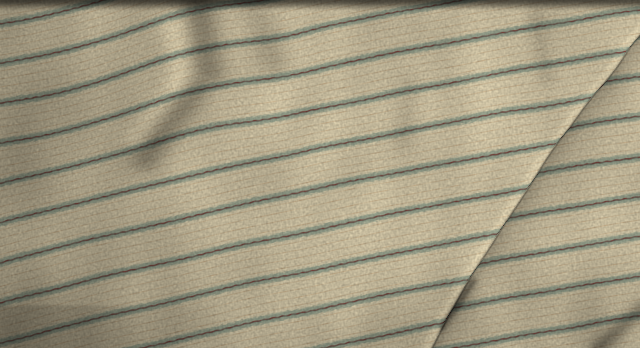
A Shadertoy shader for this texture:

```glsl
// Draped striped cotton: curved teal and red stripes, faint tan pinstripes, a diagonal fold and soft creases.

// Lengths are fractions of the canvas height.
const float STRIPE_PERIOD = 0.115;
const float STRIPE_PHASE  = 0.36;
const float STRIPE_SLOPE  = 0.258;
const float STRIPE_BEND   = 0.0272;
const float TEAL_HALF     = 0.0120;
const float RED_HALF      = 0.0014;
const float PIN_HALF      = 0.0011;
const float PINS          = 5.0;     // divisions of each stripe period
const float FOLD_SHIFT    = 0.039;   // stripe offset beyond the fold
const float WEAVE_FREQ    = 170.0;
const float WEAVE_AMOUNT  = 0.12;

const vec3 CLOTH = vec3(0.80, 0.755, 0.635);
const vec3 TEAL  = vec3(0.53, 0.585, 0.515);
const vec3 RED   = vec3(0.46, 0.19, 0.17);
const vec3 SLATE = vec3(0.31, 0.35, 0.31);
const vec3 TAN   = vec3(0.68, 0.55, 0.40);

vec2 hashGradient(vec2 cell) {
    vec3 q = fract(cell.xyx * vec3(0.1031, 0.1030, 0.0973));
    q += dot(q, q.yzx + 33.33);
    return 2.0 * fract((q.xx + q.yz) * q.zy) - 1.0;
}

float gradientNoise(vec2 p) {
    vec2 i = floor(p), f = fract(p);
    vec2 u = f * f * f * (f * (f * 6.0 - 15.0) + 10.0);
    vec2 e = vec2(0.0, 1.0);
    float low  = mix(dot(hashGradient(i), f),
                     dot(hashGradient(i + e.yx), f - e.yx), u.x);
    float high = mix(dot(hashGradient(i + e.xy), f - e.xy),
                     dot(hashGradient(i + e.yy), f - e.yy), u.x);
    return mix(low, high, u.y);
}

// Soft ridge or hollow around a segment
float crease(vec2 p, vec2 a, vec2 b, float width) {
    vec2 ab = b - a;
    float t = clamp(dot(p - a, ab) / dot(ab, ab), 0.0, 1.0);
    float d = length(p - a - ab * t) / width;
    return exp(-d * d);
}

float band(float d, float halfWidth, float blur) {
    return 1.0 - smoothstep(halfWidth - blur, halfWidth + blur, abs(d));
}

// Signed distance to the diagonal fold, positive on its right
float foldDistance(vec2 p) {
    float foldX = 1.241 + 0.668 * p.y - 0.16 * p.y * (0.892 - p.y);
    foldX += 0.010 * gradientNoise(vec2(p.y * 9.0, 3.5));
    return (p.x - foldX) * 0.83;
}

// Height across the stripes, constant along each stripe
float stripeCoord(vec2 p, float beyondFold) {
    float rise = STRIPE_SLOPE * p.x - STRIPE_BEND * p.x * p.x;
    float ripple = 0.013 * sin((p.x - 0.38) * 8.0) * smoothstep(0.42, 0.68, p.y)
                 * (1.0 - smoothstep(0.65, 0.95, p.x));
    float wobble = 0.006 * gradientNoise(p * 5.0);
    return p.y - rise - ripple - wobble - FOLD_SHIFT * beyondFold - STRIPE_PHASE;
}

vec3 stripes(vec2 p, float v, float px) {
    float d = (fract(v / STRIPE_PERIOD + 0.5) - 0.5) * STRIPE_PERIOD;

    // Pinstripes, skipping the place of the wide stripe
    float pinStep = STRIPE_PERIOD / PINS;
    float pin = (fract(v / pinStep + 0.5) - 0.5) * pinStep;
    float pinMask = band(pin, PIN_HALF, px) * step(0.5 * pinStep, abs(d));
    float pinWear = 0.42 + 0.5 * gradientNoise(vec2(p.x * 40.0, v * 40.0));
    vec3 col = mix(CLOTH, TAN, pinMask * pinWear);

    // Teal band with soft frayed edges
    float fray = 0.005 * gradientNoise(vec2(p.x * 90.0, v * 200.0));
    col = mix(col, TEAL, 0.85 * band(d + fray, TEAL_HALF, max(px, 0.0045)));

    // Thin core thread, twisting between slate and red
    float core = d + 0.0008 * sin(p.x * 230.0);
    float twist = smoothstep(-0.35, 0.35, gradientNoise(vec2(p.x * 75.0, floor(v / STRIPE_PERIOD + 0.5) * 3.7)));
    col = mix(col, SLATE, 0.65 * band(core + 0.0012, RED_HALF * 1.4, px));
    return mix(col, RED, (0.35 + 0.6 * twist) * band(core, RED_HALF, px));
}

float drapeShade(vec2 p, float s, float px) {
    float light = 0.94 + 0.13 * gradientNoise(p * vec2(3.2, 2.6) + 7.0)
                + 0.09 * gradientNoise(p * vec2(9.0, 5.0));
    light -= 0.20 * (1.0 - smoothstep(0.0, 0.80, p.x));
    light -= 0.10 * (1.0 - smoothstep(0.0, 0.35, p.y));

    // Hanging creases near the top, the long one bending down to the left
    float bent = max(crease(p, vec2(0.57, 1.02), vec2(0.60, 0.80), 0.055),
                     0.8 * crease(p, vec2(0.60, 0.80), vec2(0.42, 0.55), 0.045));
    light -= 0.28 * bent;
    light += 0.16 * crease(p, vec2(0.50, 0.92), vec2(0.52, 0.78), 0.045);
    light += 0.13 * crease(p, vec2(0.50, 0.74), vec2(0.39, 0.60), 0.035);
    light -= 0.15 * crease(p, vec2(0.74, 0.97), vec2(0.79, 0.82), 0.050);
    light -= 0.08 * crease(p, vec2(1.18, 0.76), vec2(1.16, 0.60), 0.035);
    light -= 0.10 * crease(p, vec2(1.54, 0.95), vec2(1.57, 0.78), 0.030);

    // Diagonal fold: lit lip, thin dark edge, shadow falling to the right
    light += 0.08 * exp(-pow((s + 0.014) / 0.012, 2.0));
    light -= 0.26 * smoothstep(-px, px, s) * exp(-max(s, 0.0) / 0.05);
    light -= 0.30 * band(s, 0.0022, px + 0.001);
    light -= 0.22 * crease(p, vec2(1.36, 0.19), vec2(1.27, 0.06), 0.012);
    light -= 0.25 * crease(p, vec2(1.84, 0.11), vec2(1.72, 0.0), 0.025);

    // Overlapped lower left corner and dark top hem
    light -= 0.08 * band(p.y, 0.122, px * 2.0) * (1.0 - smoothstep(0.2, 0.65, p.x));
    return light * mix(0.40, 1.0, smoothstep(0.0, 0.035, 1.0 - p.y));
}

void mainImage(out vec4 fragColor, in vec2 fragCoord) {
    float px = 1.0 / iResolution.y;
    vec2 p = fragCoord * px;
    float s = foldDistance(p);
    float v = stripeCoord(p, smoothstep(-px, px, s));
    vec3 col = stripes(p, v, px);

    // Woven threads running along and across the stripes
    vec2 thread = vec2(p.x + 0.2 * p.y, v) * WEAVE_FREQ;
    float weave = gradientNoise(thread * vec2(0.6, 1.0)) + gradientNoise(thread * vec2(1.0, 0.6) + 40.0);
    col *= drapeShade(p, s, px) * (1.0 + WEAVE_AMOUNT * weave);
    fragColor = vec4(clamp(col, 0.0, 1.0), 1.0);
}
```
